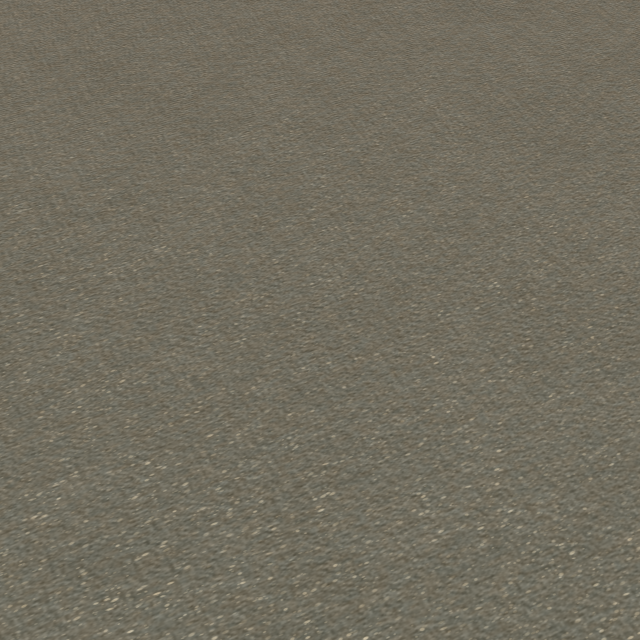
A WebGL 2 fragment shader for this texture:

```glsl
#version 300 es
precision highp float;
// Coarse gritty ground receding towards a high horizon under low light.
// A perspective map feeds slanted, stretched noise for the grit and its
// relief, and jittered cells scatter pale elongated flecks over it.

uniform vec2 u_resolution;
out vec4 fragColor;

const float HORIZON = 2.1;
const float SLANT = 0.45;
const vec3 GROUND_NEAR = vec3(0.432, 0.420, 0.366);
const vec3 GROUND_FAR = vec3(0.446, 0.422, 0.368);
const vec3 FLECK_TINT = vec3(0.28, 0.25, 0.205);
const vec3 RUST_TINT = vec3(0.025, 0.0, -0.018);

float hash(vec2 p) {
  return fract(sin(dot(p, vec2(127.1, 311.7))) * 43758.5453);
}

vec2 hash2(vec2 p) {
  return vec2(hash(p), hash(p + 37.3));
}

mat2 rotation(float angle) {
  float c = cos(angle), s = sin(angle);
  return mat2(c, -s, s, c);
}

float valueNoise(vec2 p) {
  vec2 cell = floor(p);
  vec2 f = fract(p);
  vec2 w = f * f * (3.0 - 2.0 * f);
  float low = mix(hash(cell), hash(cell + vec2(1.0, 0.0)), w.x);
  float high = mix(hash(cell + vec2(0.0, 1.0)), hash(cell + 1.0), w.x);
  return mix(low, high, w.y);
}

// Screen position to ground plane; unit scale at the lower edge.
vec2 groundPlane(vec2 uv, float horizon) {
  float nearness = horizon - uv.y;
  return vec2((uv.x - 0.5) * horizon, horizon * uv.y) / nearness;
}

// Soft ellipses, one per cell, mostly faint and rarely bright.
float flecks(vec2 p, float rarity) {
  vec2 cell = floor(p);
  float brightest = 0.0;
  for (int j = -1; j <= 1; j++) {
    for (int i = -1; i <= 1; i++) {
      vec2 id = cell + vec2(i, j);
      vec2 centre = id + 0.1 + 0.8 * hash2(id);
      vec2 shape = hash2(id + 71.9);
      vec2 d = rotation((shape.x - 0.5) * 0.9) * (p - centre);
      d /= mix(vec2(0.26, 0.24), vec2(0.5, 0.4), shape.yx);
      float body = 1.0 - smoothstep(0.35, 1.1, length(d));
      brightest = max(brightest, body * pow(hash(id + 13.7), rarity));
    }
  }
  return brightest;
}

vec3 groundColour(vec2 uv) {
  vec2 ground = groundPlane(uv, HORIZON);
  vec2 slanted = rotation(SLANT) * ground;
  float far = clamp(uv.y, 0.0, 1.0);

  // Grit and the light and shade on its slopes
  vec2 gritPos = slanted * vec2(135.0, 240.0);
  float grit = valueNoise(gritPos * 1.6 + 9.0) - 0.5;
  float relief = valueNoise(gritPos) - valueNoise(gritPos + vec2(0.5, 0.75));
  float clumps = valueNoise(slanted * vec2(38.0, 75.0)) - 0.5;
  float mottle = valueNoise(ground * 7.0 + 4.0) - 0.5;
  float shade = 0.085 * grit + 0.085 * relief + 0.03 * clumps + 0.014 * mottle;

  // Pale flecks, gathered in loose patches and fading with distance
  float patches = 0.65 + 0.7 * valueNoise(ground * 16.0 + 21.0);
  float large = flecks(slanted * vec2(58.0, 112.0), 6.0);
  float small = flecks(slanted * vec2(96.0, 180.0) + 5.3, 5.0);
  float pale = max(large, 0.6 * small) * patches * mix(1.0, 0.3, far);

  vec3 colour = mix(GROUND_NEAR, GROUND_FAR, far) + shade;
  colour += RUST_TINT * (valueNoise(slanted * vec2(70.0, 120.0) + 3.1) - 0.5);
  return colour + FLECK_TINT * pale;
}

void main() {
  // Average a 2 by 2 grid of samples to smooth the distant grit
  vec3 total = vec3(0.0);
  for (int j = 0; j < 2; j++) {
    for (int i = 0; i < 2; i++) {
      vec2 offset = (vec2(i, j) - 0.5) * 0.5;
      total += groundColour((gl_FragCoord.xy + offset) / u_resolution);
    }
  }
  fragColor = vec4(total / 4.0, 1.0);
}
```
